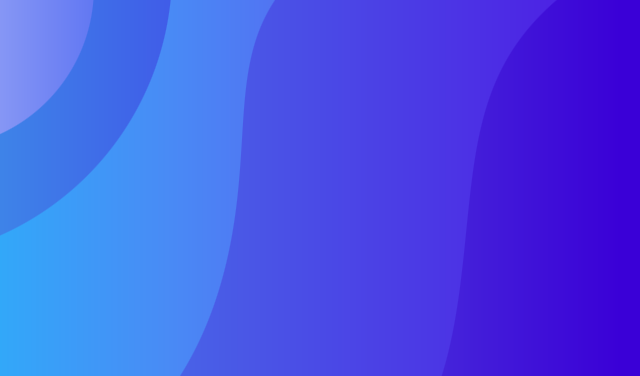
Give the GLSL for this background, as a WebGL 2 fragment shader.

```glsl
#version 300 es
precision highp float;
// Layered blue-to-violet backdrop: two S-shaped waves sweep down the canvas
// and two concentric-looking discs fill the upper left corner. Each layer
// is a shape with a smooth edge, filled with its own horizontal gradient.

#define ASPECT 1.7067
#define OUTER_CENTER vec2(-0.311, 1.078)
#define OUTER_RADIUS 0.770
#define INNER_CENTER vec2(-0.178, 1.033)
#define INNER_RADIUS 0.4284

uniform vec2 u_resolution;
out vec4 fragColor;

// Coverage of a shape: 1 where the signed distance is negative
float coverage(float d) {
    return clamp(0.5 - d / max(fwidth(d), 1e-5), 0.0, 1.0);
}

// Horizontal position of a wave edge; s runs from -1 (bottom) to 1 (top)
float waveEdge(float s, float base, vec3 odd, vec2 even) {
    float s2 = s * s;
    return base + s * (odd.x + s2 * (odd.y + s2 * odd.z))
                + s2 * (even.x + s2 * even.y);
}

// Linear colour ramp between two horizontal positions
vec3 ramp(float x, float start, float end, vec3 a, vec3 b) {
    return mix(a, b, clamp((x - start) / (end - start), 0.0, 1.0));
}

void main() {
    vec2 uv = gl_FragCoord.xy / u_resolution;
    vec2 p = uv * vec2(ASPECT, 1.0);
    float s = 2.0 * uv.y - 1.0;

    // Cyan to cornflower base
    vec3 azure = vec3(0.285, 0.545, 0.962);
    vec3 color = ramp(uv.x, 0.0, 0.26, vec3(0.197, 0.658, 0.978), azure);
    color = mix(color, ramp(uv.x, 0.26, 0.43, azure, vec3(0.318, 0.455, 0.950)),
                step(0.26, uv.x));

    // Corner discs
    vec3 ring = ramp(uv.x, 0.0, 0.265, vec3(0.243, 0.515, 0.910), vec3(0.250, 0.362, 0.908));
    color = mix(color, ring, coverage(length(p - OUTER_CENTER) - OUTER_RADIUS));
    vec3 disc = ramp(uv.x, 0.0, 0.145, vec3(0.525, 0.590, 0.960), vec3(0.385, 0.470, 0.950));
    color = mix(color, disc, coverage(length(p - INNER_CENTER) - INNER_RADIUS));

    // Indigo middle wave
    float middleEdge = waveEdge(s, 0.6356, vec3(0.0489, 0.0556, 0.0222), vec2(-0.0622, 0.0333));
    vec3 indigo = ramp(uv.x, 0.28, 0.86, vec3(0.286, 0.385, 0.905), vec3(0.300, 0.140, 0.895));
    color = mix(color, indigo, coverage(middleEdge - p.x));

    // Violet right wave
    float rightEdge = waveEdge(s, 1.2556, vec3(0.0600, 0.0778, 0.0156), vec2(0.0444, 0.0311));
    vec3 violet = ramp(uv.x, 0.69, 0.97, vec3(0.270, 0.140, 0.855), vec3(0.228, 0.000, 0.842));
    color = mix(color, violet, coverage(rightEdge - p.x));

    fragColor = vec4(color, 1.0);
}
```
